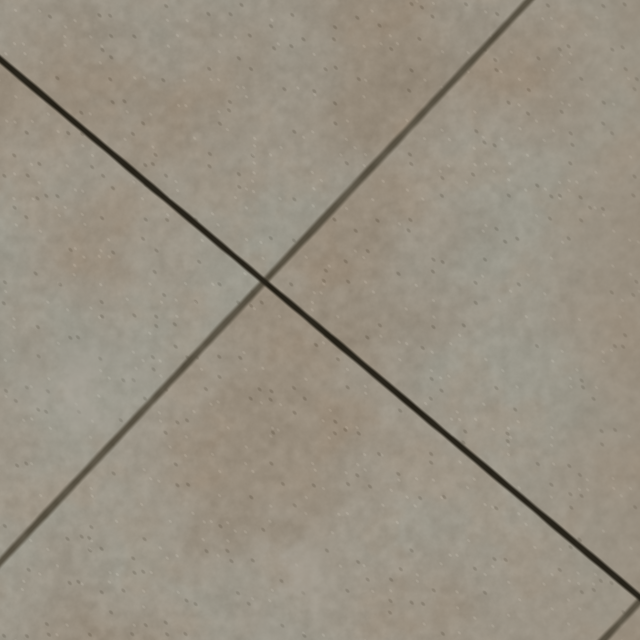
Write a WebGL 2 fragment shader that draws this texture.

```glsl
#version 300 es
precision highp float;
uniform vec2 u_resolution;
out vec4 fragColor;

const vec3 STONE = vec3(0.608, 0.580, 0.528);
const vec3 WARM_STAIN = vec3(0.575, 0.520, 0.450);
const vec3 COOL_STONE = vec3(0.605, 0.600, 0.555);
const vec3 PALE_SCUFF = vec3(0.670, 0.650, 0.610);
const vec3 DARK_JOINT = vec3(0.145, 0.130, 0.095);
const vec3 LIGHT_JOINT = vec3(0.315, 0.290, 0.235);

// Tile corner and the two skewed tile edges, in canvas units
const vec2 CORNER = vec2(0.413, 0.560);
const vec2 EDGE_DOWN = vec2(0.590, -0.496);
const vec2 EDGE_UP = vec2(0.530, 0.563);

float hash(vec2 p) {
    vec3 q = fract(p.xyx * vec3(0.1031, 0.1030, 0.0973));
    q += dot(q, q.yzx + 33.33);
    return fract((q.x + q.y) * q.z);
}

float noise(vec2 p) {
    vec2 cell = floor(p);
    vec2 f = fract(p);
    f = f * f * (3.0 - 2.0 * f);
    float low = mix(hash(cell), hash(cell + vec2(1, 0)), f.x);
    float high = mix(hash(cell + vec2(0, 1)), hash(cell + vec2(1, 1)), f.x);
    return mix(low, high, f.y);
}

float fbm(vec2 p) {
    float sum = 0.0;
    float weight = 0.5;
    for (int i = 0; i < 5; i++) {
        sum += weight * noise(p);
        p = mat2(1.6, 1.2, -1.2, 1.6) * p + 7.3;
        weight *= 0.5;
    }
    return sum;
}

float cross2(vec2 a, vec2 b) {
    return a.x * b.y - a.y * b.x;
}

// Canvas distance to the nearest whole-number grid line
float lineDistance(float coord, float spacing) {
    return abs(coord - round(coord)) * spacing;
}

float joint(float dist, float halfWidth, float softness) {
    return 1.0 - smoothstep(halfWidth - softness, halfWidth + softness, dist);
}

// Soft oval patch broken up by noise
float scuff(vec2 uv, vec2 center, vec2 radius) {
    float oval = exp(-dot((uv - center) / radius, (uv - center) / radius));
    return oval * smoothstep(0.30, 0.70, fbm(uv * 24.0));
}

// Sparse slanted pits, one chance per cell
float pits(vec2 uv, float scale, float chance) {
    vec2 p = uv * scale;
    vec2 cell = floor(p);
    vec2 center = 0.3 + 0.4 * vec2(hash(cell + 11.0), hash(cell + 29.0));
    vec2 d = fract(p) - center;
    d = vec2(d.x + d.y, (d.y - d.x) * 0.6);
    return step(hash(cell), chance) * (1.0 - smoothstep(0.08, 0.30, length(d)));
}

vec3 stone(vec2 uv, vec2 tile) {
    vec2 p = uv + 5.0 * vec2(hash(tile + 50.0), hash(tile + 80.0));
    float cloud = fbm(p * 4.0);
    float mottle = fbm(p * 13.0 + 20.0);
    float grain = fbm(uv * 75.0);
    vec3 color = mix(STONE, COOL_STONE, smoothstep(0.48, 0.70, cloud) * 0.8);
    float stain = smoothstep(0.52, 0.28, cloud) * 0.55;
    stain += smoothstep(0.50, 0.72, mottle) * 0.30;
    color = mix(color, WARM_STAIN, stain);
    color += (mottle - 0.48) * 0.055 + (grain - 0.48) * 0.075;
    color += (hash(tile + 90.0) - 0.5) * 0.012;
    color -= 0.075 * pits(uv, 60.0, 0.09);
    color += 0.045 * pits(uv + 0.37, 75.0, 0.08);
    return color;
}

void main() {
    vec2 uv = gl_FragCoord.xy / u_resolution;
    float pixel = 1.0 / min(u_resolution.x, u_resolution.y);

    // Skewed tile coordinates
    vec2 offset = uv - CORNER;
    float area = cross2(EDGE_DOWN, EDGE_UP);
    vec2 grid = vec2(cross2(offset, EDGE_UP), cross2(EDGE_DOWN, offset)) / area;
    vec3 color = stone(uv, floor(grid));

    // Pale wear and gentle browning toward the right
    float wear = scuff(uv, vec2(0.13, 0.39), vec2(0.09, 0.07));
    wear += scuff(uv, vec2(0.44, 0.10), vec2(0.06, 0.09));
    color = mix(color, PALE_SCUFF, min(wear, 1.0) * 0.65);
    color = mix(color, WARM_STAIN, smoothstep(0.75, 1.05, uv.x) * 0.30);

    // Soft light joints below crisp dark joints
    float wobble = (noise(uv * 30.0) - 0.5) * 0.0012;
    float lightDist = lineDistance(grid.x, area / length(EDGE_UP)) + wobble;
    float darkDist = lineDistance(grid.y, area / length(EDGE_DOWN)) + wobble;
    float jointTone = (fbm(uv * 35.0) - 0.48) * 0.10;
    float softness = max(0.0028, pixel);
    color = mix(color, LIGHT_JOINT + jointTone, 0.92 * joint(lightDist, 0.0052, softness + 0.001));
    color = mix(color, DARK_JOINT + jointTone * 0.5, joint(darkDist, 0.0046, softness));

    fragColor = vec4(clamp(color, 0.0, 1.0), 1.0);
}
```
